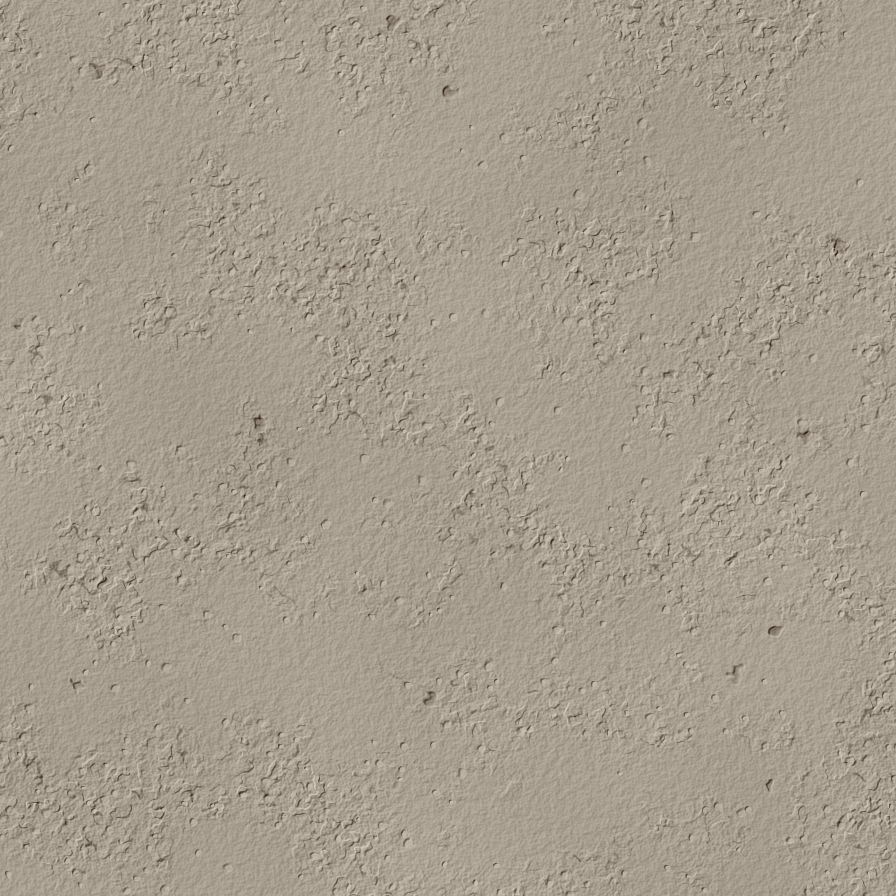
This texture is drawn by a Shadertoy shader. Its source:

```glsl
// Weathered beige plaster: a height field of fine grain, flaking patches, short
// jagged crevices, small pits and a few larger chips, lit at a low angle from the
// upper left. The slope towards the light sets the shade.

const vec3  PLASTER        = vec3(0.660, 0.621, 0.566);
const vec3  CHIP_STAIN     = vec3(0.15, 0.16, 0.16);   // darkening inside chips
const vec3  CREVICE_STAIN  = vec3(0.17, 0.175, 0.17);  // darkening inside crevices
const vec2  LIGHT_DIR      = vec2(-0.8, 0.6);
const float RELIEF         = 0.17;    // shade per unit of slope
const float SLOPE_STEP     = 0.0008;  // half width of the slope sample
const float HIGHLIGHT      = 4.0;     // compression of bright edges
const float SHADOW         = 0.6;     // compression of dark edges
const float TONE_AMOUNT    = 0.027;
const float GRAIN_HEIGHT   = 0.0010;
const float SPECK_HEIGHT   = 0.0008;
const float LUMP_HEIGHT    = 0.0014;
const float FLAKE_HEIGHT   = 0.0038;
const float CREVICE_DEPTH  = 0.0012;
const float PIT_DEPTH      = 0.0046;
const float CHIP_DEPTH     = 0.0060;
const float PIT_CELLS      = 58.0;
const float CHIP_CELLS     = 6.0;
const mat2  TURN           = mat2(0.8, 0.6, -0.6, 0.8);  // hides the noise lattice

vec2 hash2(vec2 p) {
    vec3 q = fract(p.xyx * vec3(0.1031, 0.1030, 0.0973));
    q += dot(q, q.yzx + 33.33);
    return fract((q.xx + q.yz) * q.zy);
}

float cornerRamp(vec2 cell, vec2 offset) {
    float angle = 6.2832 * hash2(cell + 71.0).x;
    return dot(vec2(cos(angle), sin(angle)), offset);
}

// Gradient noise, roughly -0.7 to 0.7
float noise(vec2 p) {
    vec2 i = floor(p), f = p - i;
    vec2 u = f * f * f * (f * (f * 6.0 - 15.0) + 10.0);
    vec2 e = vec2(1.0, 0.0);
    return mix(mix(cornerRamp(i, f), cornerRamp(i + e, f - e), u.x),
               mix(cornerRamp(i + e.yx, f - e.yx), cornerRamp(i + 1.0, f - 1.0), u.x), u.y);
}

// Share of flaking at a place, 0 to 1
float roughness(vec2 p) {
    float patches = noise(p * 7.0 + 3.7) + 0.6 * noise(TURN * p * 17.0 + 9.1);
    return smoothstep(-0.32, 0.48, patches + 0.35 * noise(p * 37.0 + 15.0));
}

// Scattered round hollows, deeper on the side nearer the light
float hollows(vec2 p, float cells, float base, float extra, vec2 radii) {
    vec2 q = p * cells, home = floor(q);
    float deepest = 0.0;
    for (int y = -1; y <= 1; y++)
    for (int x = -1; x <= 1; x++) {
        vec2 cell = home + vec2(x, y);
        vec2 pick = hash2(cell + 17.3);
        float chance = base + extra * roughness((cell + 0.5) / cells);
        if (pick.x > chance) continue;
        float radius = mix(radii.x, radii.y, pick.y);
        vec2 away = (q - cell - hash2(cell + 5.9)) / radius;
        float bowl = 1.0 - smoothstep(0.5, 1.0, length(away));
        deepest = max(deepest, bowl * max(0.55 + 0.6 * dot(away, LIGHT_DIR), 0.0));
    }
    return deepest;
}

float chips(vec2 p) {
    vec2 ragged = vec2(noise(p * 95.0), noise(p * 95.0 + 40.0)) * 0.010;
    return hollows(p + ragged, CHIP_CELLS, 0.3, 0.15, vec2(0.038, 0.065));
}

// Short jagged dark lines inside the flaking patches
float crevices(vec2 p, float rough) {
    vec2 q = TURN * p + 0.004 * vec2(noise(p * 100.0 + 3.0), noise(p * 100.0 + 29.0));
    float line = 1.0 - smoothstep(0.02, 0.10, abs(noise(q * 50.0 + 47.0)));
    return line * smoothstep(0.12, 0.34, noise(q * 62.0 + 83.0)) * rough;
}

float plasterHeight(vec2 p) {
    float rough = roughness(p);
    vec2 t = TURN * p, s = TURN * t;

    // Grain at three sizes
    float grain = GRAIN_HEIGHT * noise(t * 205.0) + SPECK_HEIGHT * noise(s * 360.0 + 11.0);
    grain += LUMP_HEIGHT * noise(s * 92.0 + 13.0);
    float h = grain * (0.8 + 0.6 * rough);

    // Flakes with abrupt broken edges
    float flake = noise(t * 66.0 + 5.0) + 0.7 * noise(s * 145.0 + 23.0);
    float broken = smoothstep(-0.3, 0.35, noise(t * 40.0 + 61.0));
    h += FLAKE_HEIGHT * rough * broken * smoothstep(0.0, 0.22, flake);
    h -= CREVICE_DEPTH * crevices(p, rough);

    // Pits and chips
    vec2 dented = p + 0.0025 * vec2(noise(t * 120.0 + 7.0), noise(t * 120.0 + 57.0));
    h -= PIT_DEPTH * hollows(dented, PIT_CELLS, 0.03, 0.36, vec2(0.16, 0.36));
    h -= CHIP_DEPTH * chips(p);
    return h;
}

void mainImage(out vec4 fragColor, in vec2 fragCoord) {
    vec2 p = fragCoord / iResolution.y;

    // Slope towards the light
    vec2 towardLight = LIGHT_DIR * SLOPE_STEP;
    float rise = plasterHeight(p + towardLight) - plasterHeight(p - towardLight);
    float shade = -RELIEF * rise / (2.0 * SLOPE_STEP);
    shade /= 1.0 + HIGHLIGHT * max(shade, 0.0) + SHADOW * max(-shade, 0.0);

    // Slow changes of tone
    float tone = noise(p * 3.0 + 19.0) + 0.6 * noise(TURN * p * 8.0 + 2.0);

    vec3 color = PLASTER + shade + TONE_AMOUNT * tone;
    color -= CHIP_STAIN * smoothstep(0.1, 0.7, chips(p));
    color -= CREVICE_STAIN * crevices(p, roughness(p));
    fragColor = vec4(clamp(color, 0.0, 1.0), 1.0);
}
```
